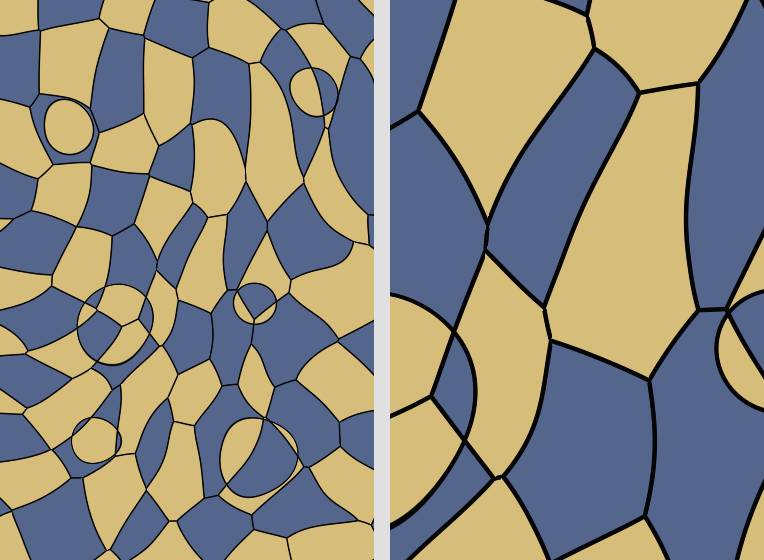
Left, the full canvas; right, a detail of the centre.
Give the GLSL for this pattern, as a Shadertoy shader.

```glsl
float hash(vec2 p) {
    return fract(sin(dot(p, vec2(127.1, 311.7))) * 43758.5453);
}

float noise(vec2 p) {
    vec2 i = floor(p), f = fract(p);
    vec2 u = f * f * f * (f * (f * 6.0 - 15.0) + 10.0);
    return mix(mix(hash(i), hash(i + vec2(1, 0)), u.x),
               mix(hash(i + vec2(0, 1)), hash(i + vec2(1, 1)), u.x), u.y);
}

vec2 noise2(vec2 p) {
    return vec2(noise(p + 3.7), noise(p + vec2(41.3, 19.1))) - 0.5;
}

// Upright grid at the upper left that swirls into diagonals elsewhere
vec2 swirl(vec2 p) {
    vec2 v = p - vec2(0.13, 0.82);
    float angle = 0.8 * smoothstep(0.0, 0.8, length(v));
    float c = cos(angle), s = sin(angle);
    return mat2(c, s, -s, c) * v;
}

void mainImage(out vec4 fragColor, in vec2 fragCoord) {
    vec2 p = fragCoord / iResolution.y;

    // Broad bends vary the grid, finer ones curve the cell walls
    vec2 bent = p + 0.11 * noise2(p * 3.1) + 0.055 * noise2(p * 6.5 + 8.0);
    vec2 q = 9.1 * swirl(bent);
    vec2 qx = dFdx(q), qy = dFdy(q);

    // Nearest two discs of a jittered checkerboard
    float nearest = 9.0, second = 9.0, parity = 0.0;
    vec2 nearestDir = vec2(1, 0), secondDir = vec2(-1, 0);
    for (int y = -2; y <= 2; y++)
    for (int x = -2; x <= 2; x++) {
        vec2 id = floor(q) + vec2(x, y);
        vec2 jitter = vec2(hash(id), hash(id + 57.3)) - 0.5;
        vec2 offset = q - id - 0.5 - 0.44 * jitter;
        float len = max(length(offset), 1e-4);
        float d = len - 0.3 * hash(id + 91.7);
        if (d < nearest) {
            second = nearest;
            secondDir = nearestDir;
            nearest = d;
            nearestDir = offset / len;
            parity = mod(id.x + id.y, 2.0);
        } else if (d < second) {
            second = d;
            secondDir = offset / len;
        }
    }

    // Distance to the cell wall in pixels
    vec2 across = secondDir - nearestDir;
    vec2 slope = vec2(dot(across, qx), dot(across, qy));
    float wall = (second - nearest) / max(length(slope), 4.0 / iResolution.y);

    // Scattered round arcs cut the cells and swap the two colours
    vec2 tile = floor(p * 3.0);
    for (int y = -1; y <= 1; y++)
    for (int x = -1; x <= 1; x++) {
        vec2 id = tile + vec2(x, y);
        vec2 center = id + 0.5 + 0.6 * vec2(hash(id + 23.9), hash(id + 71.2)) - 0.3;
        float radius = 0.03 + 0.05 * hash(id + 37.4);
        float arc = length(p + 0.03 * noise2(p * 7.0) - center / 3.0) - radius;
        wall = min(wall, abs(arc) * iResolution.y);
        if (arc < 0.0) parity = 1.0 - parity;
    }

    vec3 blue = vec3(0.33, 0.40, 0.55);
    vec3 sand = vec3(0.84, 0.74, 0.48);
    vec3 ink = vec3(0.02);
    float halfWidth = 0.00135 * iResolution.y;
    float fill = smoothstep(halfWidth - 0.6, halfWidth + 0.6, wall);
    fragColor = vec4(mix(ink, mix(blue, sand, parity), fill), 1.0);
}
```
